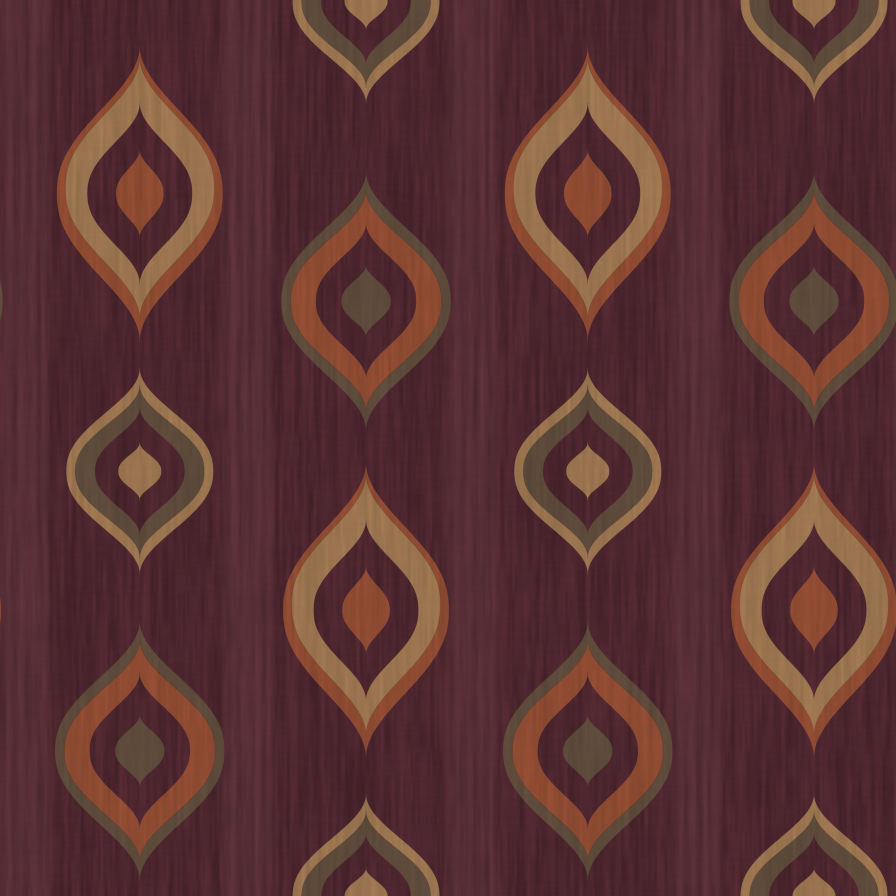
Give the GLSL for this pattern, as a Shadertoy shader.

```glsl
const float PI = 3.14159265;
const vec3 PLUM   = vec3(0.298, 0.146, 0.180);
const vec3 MAUVE  = vec3(0.355, 0.190, 0.220);
const vec3 RUST   = vec3(0.555, 0.292, 0.195);
const vec3 SAND   = vec3(0.605, 0.455, 0.310);
const vec3 OLIVE  = vec3(0.362, 0.290, 0.228);

float hash(vec2 p) {
    vec3 q = fract(vec3(p.xyx) * 0.1031);
    q += dot(q, q.yzx + 33.33);
    return fract((q.x + q.y) * q.z);
}

// Value noise over a whole number of cells, wrapping at the canvas edges
float wrapNoise(vec2 uv, vec2 cells, float seed) {
    vec2 p = uv * cells;
    vec2 a = mod(floor(p), cells);
    vec2 b = mod(a + 1.0, cells);
    vec2 f = smoothstep(0.0, 1.0, fract(p));
    float low  = mix(hash(a + seed), hash(vec2(b.x, a.y) + seed), f.x);
    float high = mix(hash(vec2(a.x, b.y) + seed), hash(b + seed), f.x);
    return mix(low, high, f.y);
}

// Vertical threads of several lengths, centred on zero
float threads(vec2 uv) {
    float longThread  = wrapNoise(uv, vec2(230.0, 9.0), 3.0);
    float shortThread = wrapNoise(uv, vec2(370.0, 34.0), 71.0);
    float weft        = wrapNoise(uv, vec2(60.0, 320.0), 137.0);
    return 0.5 * longThread + 0.4 * shortThread + 0.1 * weft - 0.5;
}

// Pale ribbed band centred on x = 0
float ribbedBand(float x) {
    float body = 1.0 - smoothstep(0.020, 0.034, abs(x));
    float ribs = 0.5 + 0.5 * cos(2.0 * PI * x / 0.0135 + 1.2);
    return body * mix(0.5, 1.0, ribs);
}

// Signed distance estimate to a pointed ogee drop
float ogee(vec2 p, float halfWidth, float halfHeight) {
    p = abs(p);
    float t = clamp(p.y / halfHeight, 0.0, 1.0);
    float bend = PI * pow(t, 1.15);
    float edge = halfWidth * (0.5 + 0.5 * cos(bend));
    float slope = halfWidth * 0.575 * PI * pow(t, 0.15) * sin(bend) / halfHeight;
    return max((p.x - edge) / sqrt(1.0 + slope * slope), p.y - halfHeight);
}

float fill(float d, float pixel) {
    return 1.0 - smoothstep(-0.7 * pixel, 0.7 * pixel, d);
}

// Nested ogees: outer ring, inner ring, open ground, core
vec3 medallion(vec3 below, vec3 ground, vec2 p, vec4 widths, vec4 heights,
               float lift, vec3 outer, vec3 inner, vec3 core, float pixel) {
    float innerEdge = ogee(p - vec2(0.0, lift), widths.y, heights.y);
    vec3 c = mix(below, outer, fill(ogee(p, widths.x, heights.x), pixel));
    c = mix(c, inner, fill(innerEdge, pixel));
    c *= 1.0 - 0.10 * fill(abs(innerEdge) - 0.0005, pixel);
    c = mix(c, ground, fill(ogee(p, widths.z, heights.z), pixel));
    return mix(c, core, fill(ogee(p, widths.w, heights.w), pixel));
}

void mainImage(out vec4 fragColor, in vec2 fragCoord) {
    vec2 uv = fragCoord / iResolution.xy;
    float pixel = 1.0 / min(iResolution.x, iResolution.y);
    float grain = threads(uv);

    // Woven ground with four pale bands
    float band = ribbedBand(mod(uv.x - 0.0265 + 0.125, 0.25) - 0.125);
    vec3 ground = mix(PLUM, MAUVE, band) * (1.0 + mix(0.42, 0.22, band) * grain);
    vec3 color = ground;
    float dye = 1.0 + 0.17 * grain;

    // Two alternating columns, each carrying three medallions
    for (int column = 0; column < 2; column++) {
        float x = column == 0 ? 0.1560 : 0.4085;
        vec3 centers = column == 0 ? vec3(0.784, 0.474, 0.162)
                                   : vec3(0.319, 0.999, 0.664);
        float dx = mod(uv.x - x + 0.25, 0.5) - 0.25;
        vec3 dy = fract(uv.y - centers + 0.5) - 0.5;

        color = medallion(color, ground, vec2(dx, dy.x),
            vec4(0.0925, 0.0830, 0.0585, 0.0265), vec4(0.165, 0.146, 0.101, 0.049),
            0.006, RUST * dye, SAND * dye, RUST * dye, pixel);
        color = medallion(color, ground, vec2(dx, dy.y),
            vec4(0.0820, 0.0720, 0.0500, 0.0240), vec4(0.115, 0.096, 0.071, 0.032),
            0.0, SAND * dye, OLIVE * dye, SAND * dye, pixel);
        color = medallion(color, ground, vec2(dx, dy.z),
            vec4(0.0945, 0.0840, 0.0560, 0.0275), vec4(0.145, 0.124, 0.087, 0.040),
            0.0, OLIVE * dye, RUST * dye, OLIVE * dye, pixel);
    }
    fragColor = vec4(color, 1.0);
}
```
